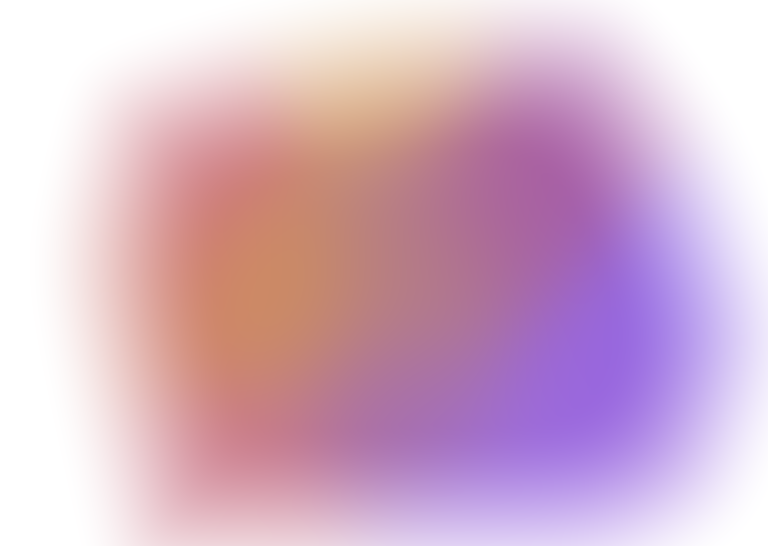
This background is drawn by a Shadertoy shader. Its source:

```glsl
// A soft cloud of colour, orange to mauve to violet, fading into white.
// Hues are blended between anchors by normalised Gaussian weights; the fade
// follows a rounded convex outline, the smooth maximum of its half planes.

#define ASPECT 1.4066       // design width, in canvas heights
#define HUE_SPREAD 0.13     // Gaussian radius of each colour anchor
#define FADE 0.18           // half width of the soft edge
#define ROUNDING 0.03       // corner rounding of the outline
#define PAPER vec3(1.0)

const int HUES = 12;
const int CORNERS = 10;

// Colour anchors: orange side first, then mauve, then violet
const vec2 huePlace[HUES] = vec2[](
    vec2(0.50, 0.45), vec2(0.24, 0.50), vec2(0.31, 0.73), vec2(0.73, 0.89),
    vec2(0.44, 0.12), vec2(0.77, 0.52), vec2(0.95, 0.63), vec2(1.06, 0.85),
    vec2(0.73, 0.23), vec2(1.10, 0.30), vec2(1.28, 0.47), vec2(0.92, 0.06));
const vec3 hueColor[HUES] = vec3[](
    vec3(0.81, 0.56, 0.36), vec3(0.81, 0.48, 0.46), vec3(0.80, 0.46, 0.52),
    vec3(0.85, 0.66, 0.45), vec3(0.80, 0.48, 0.55), vec3(0.71, 0.50, 0.51),
    vec3(0.65, 0.36, 0.64), vec3(0.66, 0.37, 0.66), vec3(0.65, 0.43, 0.67),
    vec3(0.60, 0.40, 0.87), vec3(0.57, 0.42, 0.91), vec3(0.62, 0.44, 0.90));

// Outline corners, clockwise from the left
const vec2 corner[CORNERS] = vec2[](
    vec2(0.205, 0.524), vec2(0.27, 0.775), vec2(0.51, 0.865),
    vec2(0.80, 0.915), vec2(1.08, 0.885), vec2(1.21, 0.73),
    vec2(1.33, 0.377), vec2(1.245, 0.135), vec2(1.10, 0.045),
    vec2(0.31, 0.045));

// Normalised Gaussian blend of the anchors
vec3 blendHues(vec2 p) {
    vec3 sum = vec3(0.0);
    float total = 0.0;
    for (int i = 0; i < HUES; i++) {
        vec2 offset = (p - huePlace[i]) / HUE_SPREAD;
        float weight = exp(-0.5 * dot(offset, offset));
        sum += weight * hueColor[i];
        total += weight;
    }
    return sum / total;
}

// Rounded distance to the outline, negative inside
float outlineDistance(vec2 p) {
    float sum = 0.0;
    for (int i = 0; i < CORNERS; i++) {
        vec2 edge = normalize(corner[(i + 1) % CORNERS] - corner[i]);
        float side = dot(p - corner[i], vec2(-edge.y, edge.x));
        sum += exp(side / ROUNDING);
    }
    return ROUNDING * log(sum);
}

void mainImage(out vec4 fragColor, in vec2 fragCoord) {
    vec2 p = fragCoord / iResolution.xy * vec2(ASPECT, 1.0);
    float coverage = 1.0 - smoothstep(-FADE, FADE, outlineDistance(p));
    fragColor = vec4(mix(PAPER, blendHues(p), coverage), 1.0);
}
```
